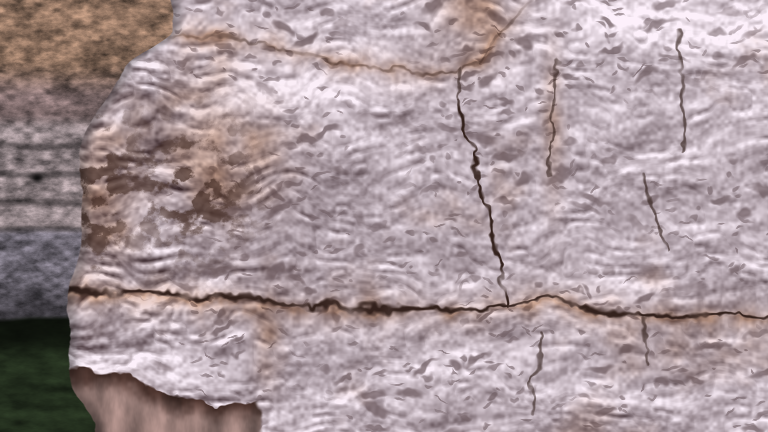
This texture is drawn by a Shadertoy shader. Its source:

```glsl
// Weathered pale limestone block, split by cracks, beside a layered wall and dark green water.
#define ramp smoothstep

float hash(vec2 p) {
  vec3 q = fract(p.xyx * .1031);
  q += dot(q, q.yzx + 33.33);
  return fract((q.x + q.y) * q.z);
}

float noise(vec2 p) {
  vec2 i = floor(p), f = fract(p), e = vec2(1, 0);
  f = f * f * (3. - 2. * f);
  return mix(mix(hash(i), hash(i + e), f.x), mix(hash(i + e.yx), hash(i + 1.), f.x), f.y);
}

float fbm(vec2 p) {
  float sum = 0., amp = .5;
  for (int i = 0; i < 5; i++) {
    sum += amp * noise(p);
    p = mat2(1.7, 1, -1, 1.7) * p + 17.3;
    amp *= .52;
  }
  return sum;
}

float blob(vec2 p, float x, float y, float w, float h) {
  vec2 d = (p - vec2(x, y)) / vec2(w, h);
  return exp(-dot(d, d));
}

// Crack between the points ends.xy and ends.zw
float fissure(vec2 p, vec4 ends) {
  vec2 a = p - ends.xy, b = ends.zw - ends.xy;
  float t = clamp(dot(a, b) / dot(b, b), 0., 1.);
  return 1. - ramp(.001, .006, length(a - b * t));
}

// Scattered flat, slightly tilted lichen marks
float marks(vec2 p, float density) {
  vec2 cell = floor(p);
  float m = 0.;
  for (int k = 0; k < 9; k++) {
    vec2 id = cell + vec2(k % 3 - 1, k / 3 - 1);
    vec2 d = p - id - vec2(hash(id), hash(id + 71.));
    d.y += d.x * (hash(id + 31.) - .5);
    d /= vec2(.2 + .4 * hash(id + 5.), .11 + .13 * hash(id + 13.));
    m = max(m, step(hash(id + 47.), density) * (1. - ramp(.5, 1.2, length(d))));
  }
  return m;
}

float relief(vec2 p) {
  p += .05 * vec2(noise(p * 9.), noise(p * 9. + 40.));
  return fbm(p * vec2(8, 13)) + .4 * abs(noise(p * vec2(22, 40)) - .5);
}

// Layered wall above still water
vec3 backdrop(vec2 p) {
  float y = p.y + .012 * (noise(p * 12.) - .5);
  vec3 c = mix(vec3(.42, .40, .44), vec3(.55, .50, .51), ramp(.455, .48, y));
  c = mix(c, vec3(.46, .39, .39), ramp(.70, .74, y));
  c = mix(c, vec3(.55, .44, .37), ramp(.77, .86, y));
  c *= .15 + .6 * fbm(p * vec2(14, 30)) + 1.1 * fbm(p * vec2(45, 80));
  float bed = abs(fract((y - .47) / .064 + .5) - .5);
  c *= 1. - .35 * ramp(.45, .47, y) * ramp(.73, .70, y) * ramp(.2, .03, bed);
  c *= 1. - .8 * blob(p, .086, .588, .016, .013);
  c *= mix(.6, 1., ramp(.27, .36, y));
  vec3 water = vec3(.13, .17, .11) * (.5 + fbm(p * vec2(22, 50)));
  water *= mix(1., .4, ramp(.17, .23, y));
  return mix(water, c, ramp(.255, .27, y));
}

vec3 rock(vec2 p) {
  vec2 j = p + .022 * (vec2(noise(p * 26.), noise(p * 26. + 9.)) - .5)
    + .009 * (vec2(noise(p * 90.), noise(p * 90. + 9.)) - .5);

  // Light from above over broad swells and fine relief
  float slope = relief(p) - relief(p + vec2(-.004, .01));
  float tone = .63 + slope * mix(3.6, 2., ramp(.25, .75, p.x));
  tone += .6 * (fbm(p * vec2(5, 9) + 3.) - .5) + .32 * (noise(p * 110.) - .5);
  tone += .34 * blob(p, .75, .84, .36, .1) + .36 * blob(p, 1.5, .95, .36, .09);
  tone -= .13 * blob(p, .9, .43, .4, .14);
  tone -= .4 * blob(p, .36, .69, .05, .09) + .22 * blob(p, .24, .53, .08, .14);
  vec3 c = mix(vec3(.42, .355, .38), vec3(.93, .88, .92), clamp(tone, -.35, 1.12));

  // Grey lichen in two sizes
  float lichen = max(marks(j * 15., .42), .8 * marks(j * 34. + 7., .35));
  lichen *= ramp(.2, .7, noise(p * 7.)) * ramp(.2, .5, p.x);
  c = mix(c, vec3(.44, .37, .39), .75 * lichen);

  // Heights above the long joint and the upper ledge
  float joint = j.y - .325 + .04 * ramp(.2, .95, p.x)
    - .022 * blob(p, 1.28, p.y, .1, 1.) + .015 * ramp(1.3, 1.5, p.x);
  float ledge = j.y - .92 + .085 * ramp(.4, 1., p.x) - .17 * ramp(1.05, 1.27, p.x);
  float span = ramp(.36, .44, p.x) * ramp(1.27, 1.15, p.x);

  // Ochre staining
  float stain = .9 * blob(p, .51, .63, .13, .12) + .7 * blob(p, .24, .55, .08, .17)
    + .8 * blob(p, 1.1, .95, .08, .08) + .5 * blob(p, 1.28, .7, .025, .16)
    + .6 * blob(p, .62, .21, .03, .09) + .3 * ramp(.55, .8, fbm(p * 6. + 20.))
    + .9 * exp(-abs(joint + .008) * 45.) + .8 * span * exp(-abs(ledge) * 50.);
  stain *= .4 + 1.1 * noise(p * 22.);
  c *= mix(vec3(1), vec3(.85, .73, .62), clamp(stain, 0., 1.));

  // Pits on the broken left corner
  float pits = ramp(.5, .66, fbm(p * vec2(26, 30) + 8.));
  pits *= blob(p, .45, .57, .13, .15) + blob(p, .22, .55, .08, .2);
  c = mix(c, vec3(.29, .2, .17), min(pits, .75));

  // Dark cracks
  float gap = .002 + .008 * noise(p * vec2(13, 3));
  float crack = 1. - ramp(.2 * gap, gap + .003, abs(joint));
  crack = max(crack, .4 * span * ramp(.007, .001, abs(ledge)));
  vec4 ends[8] = vec4[8](
    vec4(1.065, .77, 1.11, .58), vec4(1.11, .58, 1.18, .29), vec4(1.29, .86, 1.27, .6),
    vec4(1.572, .93, 1.578, .65), vec4(1.49, .59, 1.546, .42), vec4(1.25, .225, 1.227, .05),
    vec4(1.485, .27, 1.5, .17), vec4(1.06, .84, 1.065, .77));
  for (int i = 0; i < 8; i++)
    crack = max(crack, (i < 2 ? 1. : .65) * fissure(j, ends[i]));
  crack *= ramp(-.3, .6, noise(p * 30.));
  c = mix(c, vec3(.2, .13, .11), crack);

  // Shadowed hollow under the lower left lip
  float depth = .145 - .075 * ramp(.2, .5, p.x) - j.y;
  vec3 hollow = mix(vec3(.24, .16, .14), vec3(.56, .46, .44), ramp(0., .06, depth));
  hollow *= .5 + fbm(p * vec2(22, 9));
  return mix(c, hollow, ramp(0., .006, depth) * ramp(.605, .59, j.x));
}

void mainImage(out vec4 fragColor, in vec2 fragCoord) {
  vec2 p = fragCoord / iResolution.y;
  float edge = .174 + .1 * ramp(.64, .87, p.y) + .11 * ramp(.84, .93, p.y)
    - .03 * ramp(.42, .3, p.y) + .06 * ramp(.13, 0., p.y) + .022 * fbm(vec2(p.y * 18., 2));
  float inside = p.x - edge;
  vec3 block = rock(p) * mix(.7, 1., ramp(0., .035, inside));
  fragColor = vec4(mix(backdrop(p), block, ramp(-.002, .003, inside)), 1);
}
```
